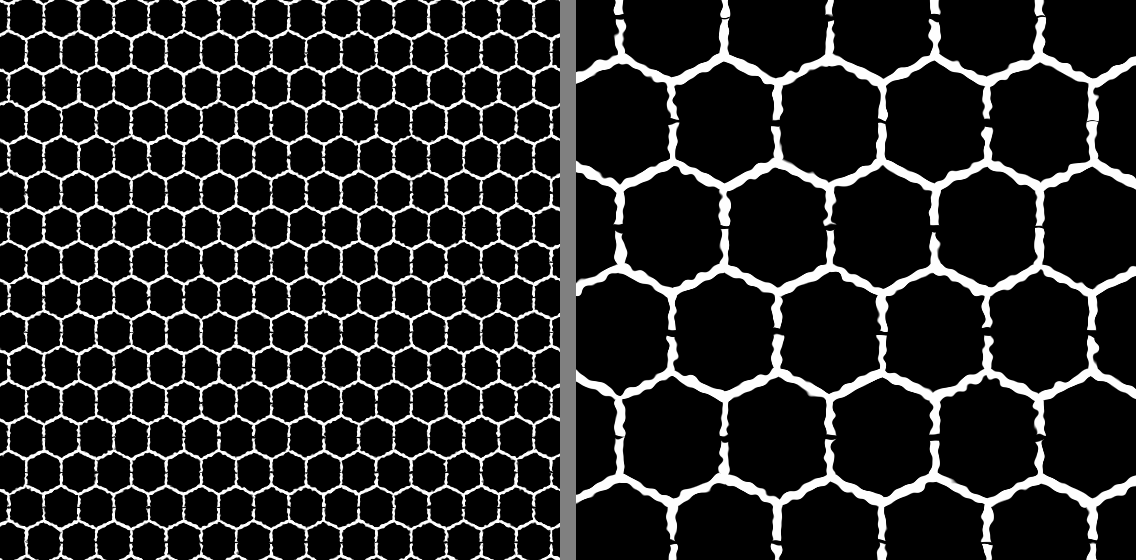
Left: the whole. Right: its middle third, enlarged.
This pattern is drawn by a three.js fragment shader. Its source:

```glsl
// White honeycomb outline on black, 16 by 16 cells with every other row shifted.
// Each cell is folded into one quadrant, where distances to its edges are taken;
// wrapped sine layers roughen the strokes and a hash varies the gaps in the uprights.

varying vec2 vUv;

const float CELLS = 16.0;        // columns and rows, even so that shifted rows wrap
const float CORNER = 0.375;      // half length of an upright edge
const float UPRIGHT_HALF = 0.038;
const float SLANT_HALF = 0.043;
const vec3 INK = vec3(0.0);
const vec3 LINE = vec3(0.995);
const float TAU = 6.283185;

float hash(vec2 p) {
  return fract(sin(dot(p, vec2(127.1, 311.7))) * 4375.85);
}

// Layered sines of whole-number frequency, so they tile; roughly unit variance.
float roughness(vec2 uv, float seed) {
  float sum = 0.0;
  for (int i = 0; i < 9; i++) {
    float k = float(i);
    float angle = 2.4 * k + seed;
    vec2 freq = floor(vec2(cos(angle), sin(angle)) * (45.0 + 12.0 * k) + 0.5);
    sum += sin(TAU * dot(freq, uv) + seed * (k + 1.7));
  }
  return sum / 2.12;
}

// Distance to the two slanted edges, for a point folded into one quadrant.
float slantDistance(vec2 p) {
  return abs(dot(p, vec2(0.5, 1.0)) - CORNER - 0.25) / length(vec2(0.5, 1.0));
}

// Distance to the upright edge at x = 0.5, for a folded point.
float uprightDistance(vec2 p) {
  return length(vec2(0.5 - p.x, max(p.y - CORNER, 0.0)));
}

// Signed distance to the strokes, negative inside.
float honeycomb(vec2 q, float rough) {
  float row = floor(q.y);
  float x = q.x - 0.25 + 0.5 * mod(row, 2.0);
  vec2 p = abs(vec2(fract(x + 0.5), fract(q.y)) - 0.5);

  // Each upright is broken at its middle by a gap of its own size.
  vec2 edgeId = mod(vec2(floor(x), row), CELLS);
  float gapHalf = mix(0.010, 0.036, hash(edgeId)) + 0.005 * rough;
  float upright = uprightDistance(p) - UPRIGHT_HALF + 0.008 * rough;
  upright = max(upright, gapHalf - p.y);

  float slant = slantDistance(p) - SLANT_HALF + 0.006 * rough;
  return min(upright, slant);
}

void main() {
  // Shake the strokes sideways, then vary their width.
  vec2 shake = vec2(roughness(vUv, 1.3), roughness(vUv, 4.1));
  vec2 q = vUv * CELLS + 0.008 * shake;
  float d = honeycomb(q, roughness(vUv, 2.7));

  float pixel = fwidth(vUv.x) * CELLS;
  float line = 1.0 - smoothstep(-0.7 * pixel, 0.7 * pixel, d);
  gl_FragColor = vec4(mix(INK, LINE, line), 1.0);
}
```
